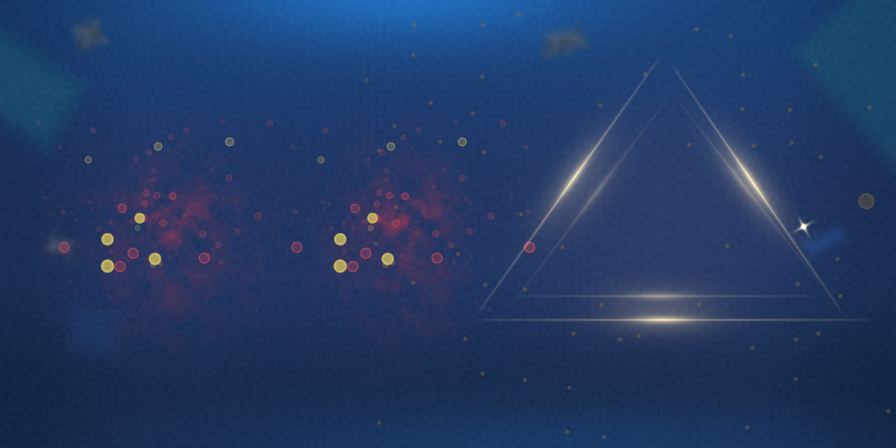
Reproduce this background procedurally as a WebGL 1 fragment shader.

```glsl
precision highp float;
// Deep blue stage: red bokeh and smoke on the left, a triangle of golden
// beams on the right, blurred shards and rocks near the edges.
// Built from gradients, distance functions, hashed discs and gradient noise.
uniform vec2 u_resolution;

const vec3 BLUE_TOP = vec3(0.10, 0.25, 0.46);
const vec3 BLUE_MID = vec3(0.12, 0.21, 0.39);
const vec3 BLUE_LOW = vec3(0.09, 0.17, 0.31);
const vec3 TOP_GLOW = vec3(0.03, 0.19, 0.30);
const vec3 FLOOR_GLOW = vec3(0.01, 0.06, 0.10);
const vec3 TEAL = vec3(0.11, 0.37, 0.47);
const vec3 SHARD = vec3(0.14, 0.34, 0.62);
const vec3 ROCK = vec3(0.27, 0.32, 0.38);
const vec3 SMOKE = vec3(0.52, 0.22, 0.35);
const vec3 RED = vec3(0.80, 0.28, 0.36);
const vec3 YELLOW = vec3(0.86, 0.78, 0.38);
const vec3 GOLD = vec3(0.60, 0.46, 0.22);
const vec3 HOT = vec3(0.80, 0.70, 0.36);
const float TILE = 0.5195;  // horizontal period of the bokeh
const float SPECK_CELL = 0.1;
const int DISCS = 70;

float hash(vec2 p) { return fract(sin(dot(p, vec2(127.1, 311.7))) * 43758.5); }
float bump(vec2 d, vec2 size) { d /= size; return exp(-dot(d, d)); }
vec2 turn(vec2 d, float a) {
  return vec2(cos(a) * d.x + sin(a) * d.y, cos(a) * d.y - sin(a) * d.x);
}
float corner(vec2 c, vec2 f, vec2 o) {
  float a = 6.2832 * hash(c + o);
  return dot(vec2(cos(a), sin(a)), f - o);
}
float gradientNoise(vec2 p) {
  vec2 c = floor(p), f = fract(p), u = f * f * (3.0 - 2.0 * f);
  return mix(mix(corner(c, f, vec2(0, 0)), corner(c, f, vec2(1, 0)), u.x),
             mix(corner(c, f, vec2(0, 1)), corner(c, f, vec2(1, 1)), u.x), u.y);
}
float fbm(vec2 p) {
  float sum = 0.0, amp = 0.6;
  for (int i = 0; i < 5; i++) {
    sum += amp * gradientNoise(p);
    p = p * 2.03 + 7.3;
    amp *= 0.65;
  }
  return sum;
}
// Blurred rotated rectangle
float softBox(vec2 d, vec2 size, float angle, float blur) {
  vec2 q = abs(turn(d, angle)) - size;
  float dist = length(max(q, 0.0)) + min(max(q.x, q.y), 0.0);
  return 1.0 - smoothstep(-blur, blur, dist);
}
// Disc with a bright rim and a fainter centre
float disc(vec2 d, float r) {
  float l = length(d), aa = 1.0 / u_resolution.y;
  return (1.0 - smoothstep(r - aa, r + aa, l)) * mix(0.6, 1.0, smoothstep(0.55 * r, 0.95 * r, l));
}
// Offset to the nearest horizontal repeat of a point
vec2 tiled(vec2 p, float x, float y) {
  return vec2(mod(p.x - x + 0.5 * TILE, TILE) - 0.5 * TILE, p.y - y);
}
float spot(vec2 p, float x, float y, float r) { return disc(tiled(p, x, y), r); }
// Tapered line from a to b with a flare near its middle
vec3 beam(vec2 p, vec2 a, vec2 b, float power) {
  float len = length(b - a);
  vec2 q = turn(p - a, atan(b.y - a.y, b.x - a.x));
  float t = q.x / len;
  float ends = smoothstep(0.0, 0.4, t) * (1.0 - smoothstep(0.6, 1.0, t));
  float tips = smoothstep(-0.02, 0.04, t) * (1.0 - smoothstep(0.96, 1.02, t));
  q.x -= 0.47 * len;
  vec3 light = GOLD * (0.2 + 0.3 * ends) * tips * exp(-q.y * q.y / 0.000007);
  light += HOT * 0.5 * bump(q, vec2(0.06, 0.009));
  return power * (light + GOLD * 0.36 * bump(q, vec2(0.12, 0.035)));
}
vec3 backdrop(vec2 p) {
  vec3 col = mix(BLUE_LOW, BLUE_MID, smoothstep(0.1, 0.42, p.y));
  col = mix(col, BLUE_TOP, smoothstep(0.5, 1.0, p.y));
  col *= 1.0 - 0.15 * smoothstep(0.65, 1.0, abs(p.x - 1.0));
  col += TOP_GLOW * bump(p - vec2(0.9, 1.03), vec2(0.45, 0.13));
  col += FLOOR_GLOW * bump(p - vec2(1.25, 0.0), vec2(0.7, 0.09));
  // Shards, then rocks
  col = mix(col, TEAL, 0.5 * softBox(p - vec2(0.043, 0.803), vec2(0.12, 0.08), -0.54, 0.04));
  col = mix(col, TEAL, 0.42 * softBox(p - vec2(2.0, 0.821), vec2(0.2, 0.13), -0.84, 0.03));
  col = mix(col, SHARD, 0.2 * softBox(p - vec2(0.208, 0.263), vec2(0.05, 0.045), -0.1, 0.035));
  col = mix(col, SHARD, 0.6 * softBox(p - vec2(1.84, 0.461), vec2(0.038, 0.01), 0.45, 0.028));
  vec2 w = p + 0.016 * gradientNoise(p * 20.0);
  float rock = softBox(w - vec2(0.203, 0.924), vec2(0.03, 0.026), 0.3, 0.02);
  rock += softBox(w - vec2(1.263, 0.906), vec2(0.045, 0.02), 0.25, 0.02);
  rock += 0.8 * softBox(w - vec2(0.137, 0.453), vec2(0.025), -0.5, 0.02);
  return mix(col, ROCK * (1.0 + 0.4 * gradientNoise(p * 32.0)), 0.8 * rock);
}
vec3 addBokeh(vec3 col, vec2 p) {
  float zone = smoothstep(0.07, 0.1, p.x) * (1.0 - smoothstep(1.2, 1.23, p.x));
  float cloud = 0.5 * bump(tiled(p, 0.39, 0.46), vec2(0.17, 0.19)) + 0.9 * bump(tiled(p, 0.39, 0.51), vec2(0.07, 0.035));
  cloud *= smoothstep(-0.5, 0.6, fbm(p * 17.0)) * (1.0 - smoothstep(0.98, 1.1, p.x));
  col = mix(col, SMOKE, zone * min(0.8, cloud));
  for (int i = 0; i < DISCS; i++) {
    float k = float(i), a = hash(vec2(k, 1.3)), b = hash(vec2(k, 4.7)), c = hash(vec2(k, 8.1));
    float d = spot(p, TILE * a, 0.25 + 0.27 * (b + hash(vec2(k, 6.2))), mix(0.003, 0.012, b * c));
    col = mix(col, mix(RED, YELLOW, step(0.88, c)), zone * (0.25 + 0.6 * b * c) * d * d);
  }
  // Largest discs
  float red = max(spot(p, 0.456, 0.424, 0.013), spot(p, 0.143, 0.448, 0.013));
  red = max(red, max(spot(p, 0.297, 0.435, 0.013), spot(p, 0.268, 0.405, 0.013)));
  red = max(red, max(spot(p, 0.273, 0.535, 0.011), spot(p, 0.385, 0.562, 0.009)));
  float gold = max(spot(p, 0.24, 0.466, 0.013), spot(p, 0.24, 0.406, 0.014));
  gold = max(gold, max(spot(p, 0.346, 0.422, 0.013), spot(p, 0.312, 0.513, 0.011)));
  return mix(mix(col, RED, 0.85 * zone * red * red), YELLOW, 0.95 * zone * sqrt(gold));
}
void main() {
  vec2 p = gl_FragCoord.xy / u_resolution.y;
  vec3 col = addBokeh(backdrop(p), p) + 0.025 * gradientNoise(p * 110.0);
  // Triangle of light
  col += vec3(0.06, 0.03, 0.02) * bump(p - vec2(1.48, 0.5), vec2(0.3, 0.28));
  col += beam(p, vec2(1.471, 0.87), vec2(1.068, 0.302), 0.9) + beam(p, vec2(1.49, 0.78), vec2(1.15, 0.33), 0.3);
  col += beam(p, vec2(1.5, 0.855), vec2(1.88, 0.302), 0.9) + beam(p, vec2(1.51, 0.78), vec2(1.82, 0.38), 0.3);
  col += beam(p, vec2(1.07, 0.286), vec2(1.94, 0.286), 0.9) + beam(p, vec2(1.16, 0.339), vec2(1.82, 0.339), 0.5);
  // Star, ring and specks
  vec2 s = turn(p - vec2(1.794, 0.494), 0.5);
  col += HOT * (bump(s, vec2(0.006)) + 0.7 * bump(s, vec2(0.018, 0.003)) + 0.7 * bump(s, vec2(0.003, 0.018)));
  col = mix(col, GOLD, 0.45 * disc(p - vec2(1.934, 0.551), 0.018));
  vec2 c = floor(p / SPECK_CELL), at = 0.15 + 0.7 * vec2(hash(c), hash(c + 31.0));
  float speck = disc(p - (c + at) * SPECK_CELL, 0.004) * step(0.6, hash(c + 57.0));
  gl_FragColor = vec4(mix(col, GOLD, 0.6 * speck * smoothstep(0.6, 0.9, p.x)), 1.0);
}
```
